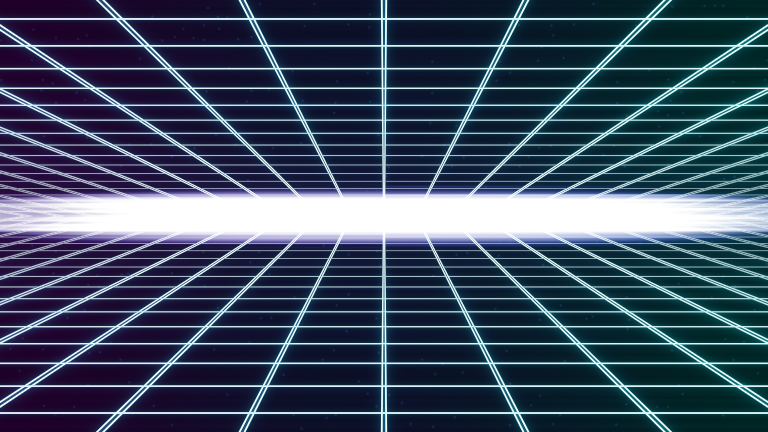
Reproduce this background procedurally as a WebGL 2 fragment shader.

```glsl
#version 300 es
precision highp float;
// Two mirrored neon grids, floor and ceiling, receding to a blazing horizon.
// Each grid family is inverted from perspective to get distances to its lines;
// the horizon is a tapered band of white inside a violet and blue haze.

uniform vec2 u_resolution;
out vec4 outColor;

float hash(vec2 p) {
    return fract(sin(dot(p, vec2(127.1, 311.7))) * 43758.5453);
}

// Smooth one-dimensional noise; lane picks an independent sequence
float rowNoise(float y, float lane) {
    float i = floor(y);
    return mix(hash(vec2(i, lane)), hash(vec2(i + 1.0, lane)), smoothstep(0.0, 1.0, y - i));
}

// Pixel coverage of a line, also correct for lines thinner than a pixel
float stroke(float dist, float halfWidth, float pixel) {
    return clamp(0.5 + (halfWidth - dist) / pixel, 0.0, 1.0)
         - clamp(0.5 - (halfWidth + dist) / pixel, 0.0, 1.0);
}

// Sparse soft specks, one candidate per cell
float dust(vec2 p) {
    vec2 cell = floor(p * 40.0);
    vec2 spot = 0.25 + 0.5 * vec2(hash(cell), hash(cell + 17.0));
    float present = step(0.9, hash(cell + 41.0));
    return present * smoothstep(0.2, 0.0, length(fract(p * 40.0) - spot));
}

void main() {
    float pixel = 1.0 / u_resolution.y;
    vec2 p = (gl_FragCoord.xy - 0.5 * u_resolution) * pixel;
    float across = gl_FragCoord.x / u_resolution.x;
    float depth = abs(p.y);

    // Backdrop: plum, navy, then deep green
    vec3 color = mix(vec3(0.12, 0.0, 0.16), vec3(0.045, 0.06, 0.155), smoothstep(0.0, 0.45, across));
    color = mix(color, vec3(0.0, 0.14, 0.14), smoothstep(0.45, 1.0, across));
    color *= 0.9 + 0.2 * rowNoise(p.y * 150.0, 3.0);
    color += vec3(0.03, 0.09, 0.16) * dust(p);

    // Cross lines, spaced by perspective
    float nearness = depth + 0.301;
    float row = 8.449 / nearness - 11.16;
    float rowDist = abs(fract(row + 0.5) - 0.5) * nearness * nearness / 8.449;
    float rowLine = stroke(rowDist, 0.0008 + 0.003 * depth, pixel);

    // Rays, each a pair of strands that merge toward the horizon
    float spacing = 0.507 * (depth + 0.148);
    float ray = floor(p.x / spacing + 0.5);
    float rayDist = abs(p.x - ray * spacing) / length(vec2(1.0, ray * 0.507));
    float strandDist = abs(rayDist - 0.0079 * (depth + 0.148));
    float rayLine = stroke(strandDist, 0.0014 + 0.0016 * depth, pixel);
    rayLine *= mix(1.0, 0.6, smoothstep(3.0, 8.0, abs(ray)));

    // Teal bloom under bright lines
    vec3 teal = vec3(0.04, 0.5, 0.55);
    color += teal * (0.6 * exp(-rayDist / 0.009) + 0.3 * exp(-rowDist / 0.005)) * smoothstep(0.0, 0.3, depth);
    float grid = max(rayLine, rowLine * mix(0.6, 0.95, smoothstep(0.05, 0.3, depth)));

    // Horizon haze, thinner at the sides and broken into streaks
    float side = abs(p.x) / 0.889;
    float streak = rowNoise(p.y * 190.0, sign(p.x));
    float thickness = mix(1.0, 0.68, pow(side, 3.0));
    float band = depth / thickness + 0.010 * (streak - 0.5);
    vec3 hazeColor = mix(vec3(0.34, 0.25, 0.72), vec3(0.16, 0.34, 0.80), smoothstep(0.2, 1.0, across));
    float haze = smoothstep(0.078, 0.046, band) * (1.0 - 0.35 * smoothstep(0.6, 1.0, side + 0.3 * (streak - 0.5)));
    color += hazeColor * 0.22 * exp(-depth / 0.07);
    color = mix(color, hazeColor, 0.85 * haze);
    color = mix(color, vec3(0.92, 1.0, 1.0), grid);

    // White core, fading a little toward both ends
    float core = smoothstep(0.066, 0.036, band);
    core *= 1.0 - 0.4 * smoothstep(0.75, 1.05, side + 0.25 * (streak - 0.5));
    color = mix(color, vec3(1.0), core);

    outColor = vec4(clamp(color, 0.0, 1.0), 1.0);
}
```
